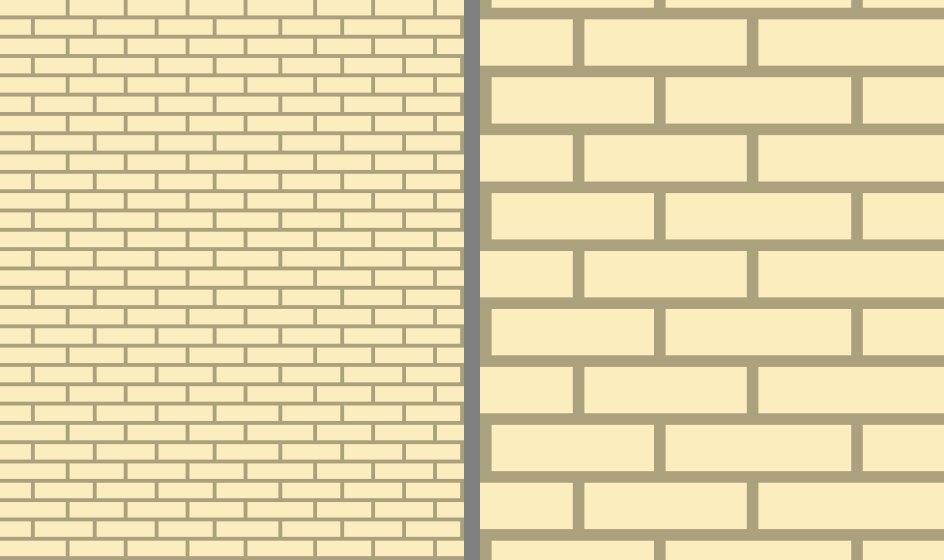
Left, the full canvas; right, a detail of the centre.
Give the GLSL for this pattern, as a Shadertoy shader.

```glsl
const vec2 GRID = vec2(120.0, 145.0);   // canvas size in joint widths
const float COURSE_HEIGHT = 5.0;        // one mortar bed plus one brick
const float BOND_PERIOD = 64.0;         // four bricks of uneven length
const vec4 EVEN_JOINTS = vec4(17.5, 32.5, 48.5, 63.5);
const vec4 ODD_JOINTS = vec4(8.5, 24.5, 40.5, 55.5);
const vec3 BRICK_COLOR = vec3(0.99, 0.93, 0.75);
const vec3 MORTAR_COLOR = vec3(0.67, 0.63, 0.49);

// Distance from x to the nearest of the centers repeated every period
float repeatDistance(float x, float center, float period) {
    return abs(mod(x - center + 0.5 * period, period) - 0.5 * period);
}

// Share of a pixel covered by a line one unit wide
float lineCoverage(float centerDistance, float pixelSize) {
    return clamp(0.5 + (0.5 - centerDistance) / pixelSize, 0.0, 1.0);
}

float jointDistance(float x, vec4 joints, float period) {
    float nearest = period;
    for (int i = 0; i < 4; i++) {
        nearest = min(nearest, repeatDistance(x, joints[i], period));
    }
    return nearest;
}

float mortarMask(vec2 p, vec2 pixelSize) {
    // Horizontal beds
    float bed = lineCoverage(repeatDistance(p.y, 0.5, COURSE_HEIGHT), pixelSize.y);

    // Upright joints; the course changes in the middle of a bed
    float course = floor((p.y - 0.5) / COURSE_HEIGHT);
    vec4 joints = mod(course, 2.0) < 0.5 ? EVEN_JOINTS : ODD_JOINTS;
    float upright = lineCoverage(jointDistance(p.x, joints, BOND_PERIOD), pixelSize.x);

    return 1.0 - (1.0 - bed) * (1.0 - upright);
}

void mainImage(out vec4 fragColor, in vec2 fragCoord) {
    vec2 pixelSize = GRID / iResolution.xy;
    float mortar = mortarMask(fragCoord * pixelSize, pixelSize);
    fragColor = vec4(mix(BRICK_COLOR, MORTAR_COLOR, mortar), 1.0);
}
```
